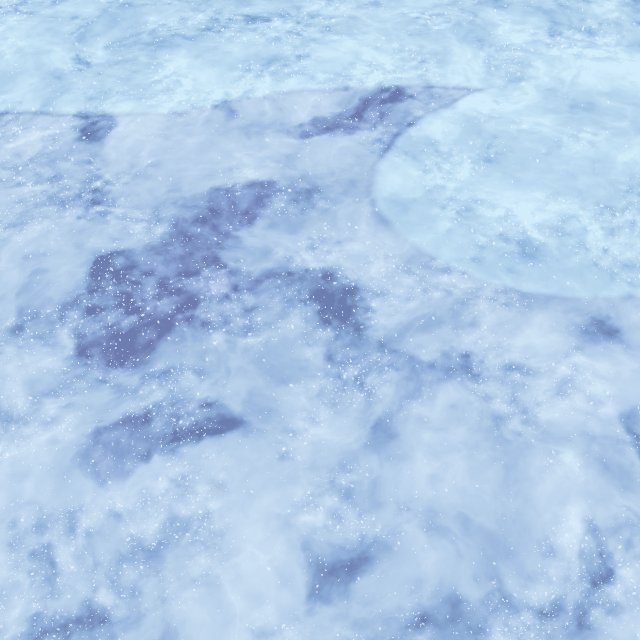
Give the GLSL for this texture, as a Shadertoy shader.

```glsl
// Pale sea foam in perspective: milky surf, dark pools, a bright wash sheet and glints.
#define SCALE 14.5
#define FLOW_ANGLE 0.28
#define WARP 1.7
#define BASE_TONE 2.06
#define POOL_DEPTH 1.45
#define SHEET_LIFT 0.40
#define LACE 1.55
#define GLINTS 0.9
#define DEEP vec3(0.42, 0.50, 0.69)
#define SHALLOW vec3(0.55, 0.675, 0.845)
#define MILK vec3(0.70, 0.80, 0.91)
#define FROTH vec3(0.795, 0.88, 0.955)

float hash(vec2 p) {
    return fract(sin(dot(p, vec2(127.1, 311.7))) * 43758.5453);
}

float noise(vec2 p) {
    vec2 i = floor(p), f = fract(p);
    f = f * f * (3.0 - 2.0 * f);
    return mix(mix(hash(i), hash(i + vec2(1, 0)), f.x),
               mix(hash(i + vec2(0, 1)), hash(i + vec2(1, 1)), f.x), f.y);
}

mat2 rotation(float a) {
    return mat2(cos(a), sin(a), -sin(a), cos(a));
}

float fbm(vec2 p) {
    float sum = 0.0, amp = 0.5;
    mat2 turn = 2.03 * rotation(0.6);
    for (int i = 0; i < 6; i++) {
        sum += amp * noise(p);
        p = turn * p + 17.3;
        amp *= 0.5;
    }
    return sum / 0.984;
}

// Thin bright filaments where the noise crosses its middle value
float wisps(vec2 p) {
    float ridge = 1.0 - abs(2.0 * fbm(p) - 1.0);
    return pow(ridge, 8.0);
}

// Positive inside the upper wash and its rounded lobe on the right
float sheetDistance(vec2 uv) {
    float back = uv.y - 0.82 - 0.04 * smoothstep(0.2, 0.5, uv.x);
    float lobe = 0.2 * (1.0 - length((uv - vec2(0.95, 0.71)) / vec2(0.36, 0.18)));
    return max(back, lobe);
}

float segmentDistance(vec2 p, vec2 a, vec2 b) {
    vec2 ab = b - a;
    return length(p - a - ab * clamp(dot(p - a, ab) / dot(ab, ab), 0.0, 1.0));
}

// Small stretched bubbles, scattered one per cell at several sizes
float glints(vec2 uv, float density) {
    float light = 0.0;
    for (int i = 0; i < 3; i++) {
        float layer = float(i);
        vec2 p = rotation(0.5 + layer) * uv * (75.0 + 40.0 * layer);
        vec2 cell = floor(p);
        float seed = hash(cell + 31.0 * layer);
        vec2 offset = 0.35 + 0.3 * vec2(hash(cell + 5.2), hash(cell + 9.7));
        vec2 d = rotation(40.0 * seed) * (fract(p) - offset);
        float radius = mix(0.15, 0.34, hash(cell + 2.4));
        float bubble = 1.0 - smoothstep(0.3 * radius, radius, length(d * vec2(1.0, 1.5)));
        light += bubble * step(seed, density) * mix(0.3, 1.0, hash(cell + 7.1));
    }
    return min(light, 1.0);
}

vec3 foamColor(float t) {
    vec3 c = mix(DEEP, SHALLOW, clamp(t, 0.0, 1.0));
    c = mix(c, MILK, clamp(t - 1.0, 0.0, 1.0));
    return mix(c, FROTH, clamp(t - 2.0, 0.0, 1.4));
}

void mainImage(out vec4 fragColor, in vec2 fragCoord) {
    vec2 uv = fragCoord / iResolution.xy;

    // Water plane, flattened towards the top, then swirled
    vec2 plane = SCALE * vec2(uv.x - 0.5, 1.5) / (1.8 - uv.y);
    vec2 q = rotation(-FLOW_ANGLE) * plane * vec2(0.9, 1.05);
    vec2 swirl = vec2(fbm(0.6 * q + 3.1), fbm(0.6 * q + 41.7)) - 0.5;
    vec2 flow = q + WARP * swirl;

    // Wash sheet with a softly wavering rim
    float edge = sheetDistance(uv) + 0.035 * (fbm(0.35 * plane + 60.0) - 0.5);
    float sheet = smoothstep(-0.001, 0.009, edge);
    float lip = sheet * exp(-max(edge, 0.0) / 0.03);
    float rim = exp(-pow((edge + 0.001) / 0.0035, 2.0));
    rim *= smoothstep(0.2, 0.7, noise(0.6 * plane + 8.0));

    // Dark pools, gathered along a diagonal trough
    float trough = segmentDistance(uv, vec2(0.16, 0.40), vec2(0.57, 0.80));
    trough = exp(-pow(trough / 0.11, 2.0)) * (1.0 - sheet);
    float depth = 0.7 * noise(0.85 * flow + 12.0) + 0.3 * fbm(2.1 * flow + 33.0);
    float pool = smoothstep(0.58, 0.80, depth + 0.09 * trough);
    pool *= mix(1.0, 0.6, sheet);

    // Milky body, filaments and bubbly lace
    float body = fbm(1.1 * flow + 77.0);
    float cluster = fbm(1.1 * q + 25.0);
    float lace = fbm(5.0 * q + 3.0 * swirl) - 0.5;
    float laceMask = 0.5 + 1.3 * smoothstep(0.42, 0.65, cluster) + 0.7 * pool;
    float tone = BASE_TONE + 2.5 * (body - 0.5) - POOL_DEPTH * pool;
    tone += 0.45 * wisps(0.8 * flow + 50.0) + LACE * lace * laceMask;
    tone += SHEET_LIFT * sheet + 0.4 * lip - 0.8 * rim - 0.2 * trough;
    tone -= 0.25 * smoothstep(0.88, 1.0, uv.y);

    // Cool cyan sheet above, faint violet in the trough
    vec3 color = foamColor(tone);
    color += sheet * vec3(-0.012, 0.016, 0.012);
    color += trough * pool * vec3(0.01, -0.012, 0.0);

    // Sparkling bubbles
    float density = 0.02 + 0.28 * smoothstep(0.45, 0.65, cluster) + 0.14 * pool;
    color = mix(color, vec3(0.91, 0.95, 0.99), GLINTS * glints(uv, density));
    fragColor = vec4(clamp(color, 0.0, 1.0), 1.0);
}
```
